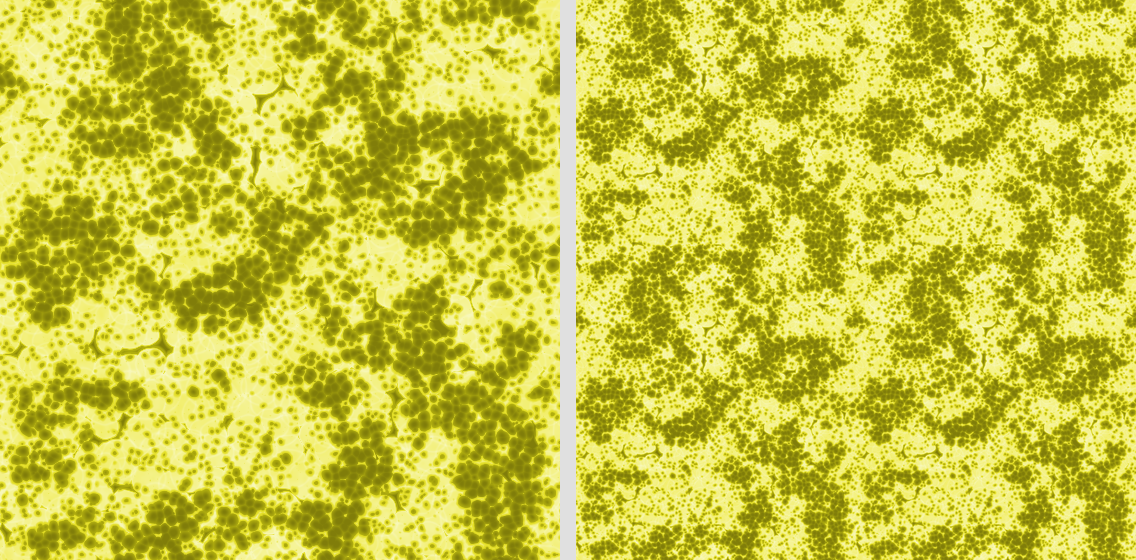
Left: one tile. Right: repeated 2 by 2.
Reproduce this texture procedurally as a Shadertoy shader.

```glsl
// Clusters of soft olive grains on a pale yellow ground that tiles.
// Wrapped grids scatter the grains; overlapping pale cells leave angular
// dark gaps between them, and one signed distance drives the colour ramp.

// Three random values per grid cell, repeating after n cells
vec3 hash(vec2 cell, float n) {
    uvec3 v = uvec3(vec3(mod(cell + 0.5, n), n));
    v = v * 1664525u + 1013904223u;
    v.x += v.y * v.z; v.y += v.z * v.x; v.z += v.x * v.y;
    v ^= v >> 16u;
    v.x += v.y * v.z; v.y += v.z * v.x; v.z += v.x * v.y;
    return vec3(v >> 8u) / 16777216.0;
}

// Smooth value noise with n whole periods across the canvas
float noise(vec2 uv, float n) {
    vec2 p = uv * n, i = floor(p), f = fract(p);
    f = f * f * (3.0 - 2.0 * f);
    float low = mix(hash(i, n).x, hash(i + vec2(1, 0), n).x, f.x);
    float high = mix(hash(i + vec2(0, 1), n).x, hash(i + vec2(1, 1), n).x, f.x);
    return mix(low, high, f.y);
}

float clump(vec2 uv) {
    return 0.6 * noise(uv, 13.0) + 0.4 * noise(uv, 27.0);
}

// Distance to the nearest grain; radii (in cells) follow clumps or chance
float grains(vec2 uv, float n, float minRadius, float maxRadius, float clumping) {
    vec2 base = floor(uv * n);
    float nearest = 1.0;
    for (int y = -1; y <= 1; y++)
    for (int x = -1; x <= 1; x++) {
        vec2 cell = base + vec2(x, y);
        vec3 rnd = hash(cell, n);
        vec2 center = (cell + rnd.xy) / n;
        float grouped = clump(center) + 0.25 * (rnd.z - 0.5);
        float size = smoothstep(0.38, 0.68, mix(rnd.z * rnd.z, grouped, clumping));
        float radius = mix(minRadius, maxRadius, size) / n;
        nearest = min(nearest, length(uv - center) - radius);
    }
    return nearest;
}

// Large pale cells: x = distance to their union, y = strength of their rims
vec2 paleCells(vec2 uv) {
    const float n = 24.0;
    vec2 base = floor(uv * n);
    vec2 result = vec2(1.0, 0.0);
    for (int y = -1; y <= 1; y++)
    for (int x = -1; x <= 1; x++) {
        vec2 cell = base + vec2(x, y);
        vec3 rnd = hash(cell, n);
        vec2 center = (cell + 0.1 + 0.8 * rnd.xy) / n;
        float d = length(uv - center) - mix(0.6, 0.95, rnd.z) / n;
        float rim = (d + 0.002) / 0.002;
        result.x = min(result.x, d);
        result.y += exp(-rim * rim);
    }
    return result;
}

void mainImage(out vec4 fragColor, in vec2 fragCoord) {
    vec2 uv = fragCoord / iResolution.xy;

    // Slight warp makes the outlines irregular
    vec2 warp = vec2(noise(uv, 46.0), noise(uv, 47.0)) - 0.5;
    vec2 p = uv + 0.006 * warp;
    float grit = noise(uv, 190.0) - 0.5;

    // Join large grains, small specks and gaps
    vec2 pale = paleCells(p);
    float d = grains(p, 64.0, -0.25, 0.72, 1.0);
    d = min(d, grains(p, 96.0, -0.9, 0.32, 0.0));
    d = min(d, -2.0 * pale.x);
    d += 0.0022 * grit;

    // Cloudy ground with faint light rims
    float cloud = 0.45 * noise(uv, 11.0) + 0.3 * noise(uv, 34.0) + 0.25 * noise(uv, 110.0);
    cloud = clamp(cloud + 0.25 * pale.y - 0.08, 0.0, 1.0);
    vec3 ground = mix(vec3(0.945, 0.93, 0.39), vec3(0.97, 0.967, 0.72), cloud);

    // Olive grains, darker at their centres and inside dense clumps
    float depth = -d + 0.012 * (clump(p) - 0.5) + 0.0012 * grit;
    vec3 olive = mix(vec3(0.69, 0.68, 0.06), vec3(0.50, 0.49, 0.04),
                     smoothstep(-0.001, 0.012, depth));

    // Saturated yellow fringe between grain and ground
    vec3 color = mix(olive, vec3(0.89, 0.87, 0.15), smoothstep(-0.0012, 0.0014, d));
    color = mix(color, ground, smoothstep(0.0012, 0.006, d));
    fragColor = vec4(color, 1.0);
}
```
